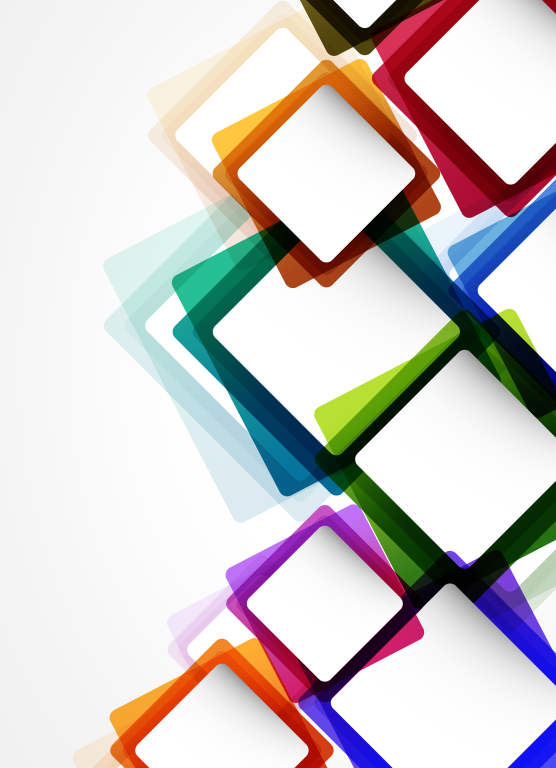
Write a Shadertoy shader that draws this background.

```glsl
// Overlapping tilted square frames in bright tints on a soft white page.
// Each frame multiplies a tilted square, a diamond and an inner band onto the
// page, then clears a white diamond window with a shaded upper-right side.

#define TILT 0.48          // angle of the tilted square, radians
#define TILT_SCALE 1.05    // its size relative to the diamond
#define CORNER 0.011       // corner radius
#define GHOST_TINT 0.14    // strength of the pale frames
#define BAND_TINT 0.40     // strength of the inner band
#define SHADE 0.42         // darkness of the window shading
#define SHADE_REACH 0.42   // depth of the shading in window halves
#define PAGE_DIM 0.055     // dimming toward the page border

const int FRAMES = 9;
const int GHOSTS = 6;

// Centre x, y, window half-side, diamond half-side in canvas heights
const vec4 FRAME[FRAMES] = vec4[FRAMES](
    vec4(.475, 1.065, .075, .100), vec4(.665, .898, .101, .131),
    vec4(.438, .568, .117, .154), vec4(.749, .622, .093, .120),
    vec4(.425, .774, .085, .108), vec4(.605, .402, .104, .141),
    vec4(.586, .085, .113, .143), vec4(.423, .214, .075, .094),
    vec4(.289, .023, .083, .106));

const vec4 GHOST[GHOSTS] = vec4[GHOSTS](
    vec4(.391, .576, .146, .184), vec4(.722, .642, .100, .125),
    vec4(.368, .824, .102, .127), vec4(.664, .375, .106, .143),
    vec4(.341, .154, .072, .090), vec4(.241, -.029, .083, .106));

// Tints: olive, crimson, teal, blue, orange, green, violet, pink, red
const vec3 LIGHT[FRAMES] = vec3[FRAMES](
    vec3(.62, .55, .20), vec3(.86, .20, .35), vec3(.15, .75, .58),
    vec3(.42, .70, .88), vec3(1., .78, .25), vec3(.72, .88, .20),
    vec3(.50, .25, .85), vec3(.75, .45, .97), vec3(1., .68, .20));

const vec3 DEEP[FRAMES] = vec3[FRAMES](
    vec3(.32, .28, .05), vec3(.68, .05, .20), vec3(.02, .45, .62),
    vec3(.10, .20, .85), vec3(.68, .27, .10), vec3(.15, .45, .08),
    vec3(.30, .30, 1.), vec3(.82, .12, .42), vec3(.85, .25, .08));

vec2 rotate(vec2 p, float angle) {
    float c = cos(angle), s = sin(angle);
    return vec2(c * p.x + s * p.y, c * p.y - s * p.x);
}

// Smooth coverage of a rounded square
float squareMask(vec2 p, float halfSide) {
    vec2 q = abs(p) - halfSide + CORNER;
    float d = length(max(q, 0.)) + min(max(q.x, q.y), 0.) - CORNER;
    return clamp(.5 - d * iResolution.y, 0., 1.);
}

vec3 multiplyTint(vec3 base, vec3 tint, float amount) {
    return base * mix(vec3(1), tint, amount);
}

vec3 drawFrame(vec3 page, vec2 p, vec4 frame, int hue, float strength, float shading) {
    vec2 d = p - frame.xy;
    vec2 diamond = rotate(d, .785398);
    float window = frame.z, outer = frame.w;

    // Tints deepen from upper left to lower right
    float fall = smoothstep(1., -1., dot(d, vec2(-.5, .85)) / outer);
    vec3 tiltTint = mix(LIGHT[hue], DEEP[hue], fall);
    vec3 diamondTint = mix(LIGHT[hue], DEEP[hue], min(fall + .35, 1.));

    // Translucent layers
    vec3 color = page;
    color = multiplyTint(color, tiltTint,
        strength * squareMask(rotate(d, TILT), outer * TILT_SCALE));
    color = multiplyTint(color, diamondTint, strength * squareMask(diamond, outer));
    color = multiplyTint(color, diamondTint,
        strength * BAND_TINT * squareMask(diamond, mix(window, outer, .5)));

    // White window, shaded along its upper-right side
    float depth = max(window - diamond.x, 0.) / (SHADE_REACH * window);
    float along = smoothstep(-1.6, 1., diamond.y / window);
    vec3 pane = vec3(1. - shading * SHADE * along * exp(-depth * 1.6));
    return mix(color, pane, squareMask(diamond, window));
}

void mainImage(out vec4 fragColor, in vec2 fragCoord) {
    vec2 p = fragCoord / iResolution.y;

    // Page, slightly grey toward the left border
    vec2 fromCentre = (p - vec2(.45, .52)) / vec2(.5, .7);
    vec3 color = vec3(1. - PAGE_DIM * smoothstep(.3, 1.2, length(fromCentre)));

    // Pale frames behind, then the vivid ones
    for (int i = 0; i < GHOSTS; i++)
        color = drawFrame(color, p, GHOST[i], i + 2 + i / 4, GHOST_TINT, 0.);
    for (int i = 0; i < FRAMES; i++)
        color = drawFrame(color, p, FRAME[i], i, 1., 1.);

    fragColor = vec4(color, 1.);
}
```
